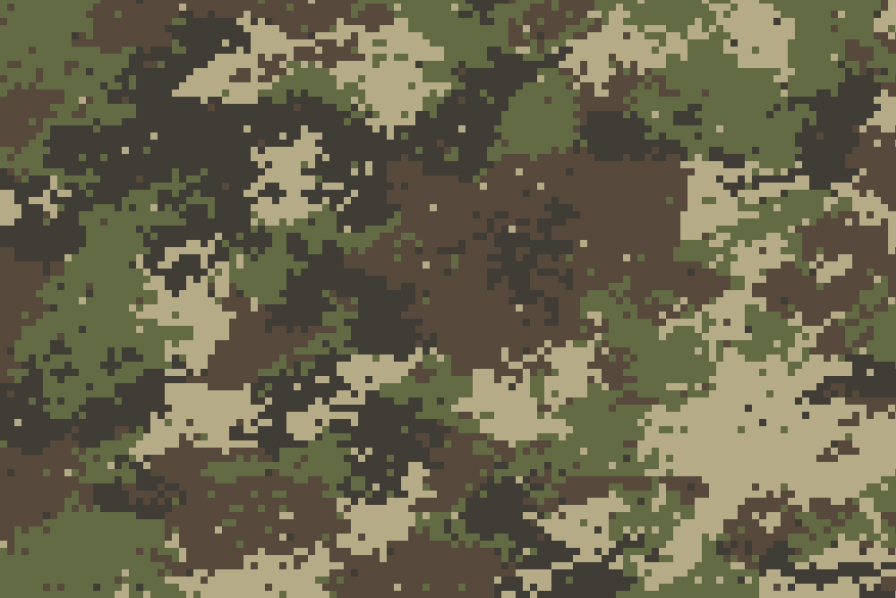
Reproduce this pattern procedurally as a Shadertoy shader.

```glsl
// Digital woodland camouflage in four flat colours on a grid of square grains.
// Each grain takes the colour of the nearest scattered patch seed, looked up at
// a noise-warped position for ragged borders; a few grains become stray specks.

const vec3 GREEN = vec3(0.388, 0.420, 0.267);
const vec3 BROWN = vec3(0.341, 0.286, 0.235);
const vec3 DARK  = vec3(0.247, 0.239, 0.208);
const vec3 TAN   = vec3(0.710, 0.671, 0.529);

const float GRAINS_PER_HEIGHT = 83.5;
const vec2  PATCH_SIZE  = vec2(0.14, 0.094);  // in canvas heights
const float PATCH_SLOPE = 0.15;
const float SPECK_SHARE = 0.035;
const float GRAIN_JITTER = 0.34;              // in patches

// Integer hash: three values in [0, 1) for a lattice cell and a seed.
vec3 hash3(vec2 cell, int seed) {
    uvec3 v = uvec3(ivec3(ivec2(cell) + 4096, seed));
    v = v * 1664525u + 1013904223u;
    v.x += v.y * v.z; v.y += v.z * v.x; v.z += v.x * v.y;
    v ^= v >> 16u;
    v.x += v.y * v.z; v.y += v.z * v.x; v.z += v.x * v.y;
    return vec3(v >> 8u) / 16777216.0;
}

// Smooth two-channel value noise, centred on zero.
vec2 valueNoise(vec2 p, int seed) {
    vec2 cell = floor(p);
    vec2 t = fract(p);
    t = t * t * (3.0 - 2.0 * t);
    vec2 low  = mix(hash3(cell, seed).xy, hash3(cell + vec2(1, 0), seed).xy, t.x);
    vec2 high = mix(hash3(cell + vec2(0, 1), seed).xy, hash3(cell + 1.0, seed).xy, t.x);
    return mix(low, high, t.y) - 0.5;
}

// Displacement that frays the patch borders at several scales.
vec2 raggedWarp(vec2 p) {
    vec2 warp = vec2(0.0);
    float frequency = 1.4;
    float amplitude = 1.0;
    for (int octave = 0; octave < 3; octave++) {
        warp += amplitude * valueNoise(p * frequency, 10 + octave);
        frequency *= 2.0;
        amplitude *= 0.7;
    }
    return warp;
}

// Rank in [0, 1) of the nearest patch seed; the lattice sequence keeps the
// ranks evenly shared out, the hash keeps them irregular.
float patchRank(vec2 p) {
    vec2 home = floor(p);
    float nearest = 1e3;
    float rank = 0.0;
    for (int y = -1; y <= 1; y++) {
        for (int x = -1; x <= 1; x++) {
            vec2 cell = home + vec2(x, y);
            vec3 rnd = hash3(cell, 3);
            vec2 toSeed = cell + rnd.xy - p;
            float d = dot(toSeed, toSeed);
            if (d < nearest) {
                nearest = d;
                rank = fract(dot(cell, vec2(0.7549, 0.5698)) + 0.6 * rnd.z);
            }
        }
    }
    return rank;
}

// Divides the ranks among the colours by their share of the area.
vec3 paint(float rank) {
    if (rank < 0.19) return TAN;
    if (rank < 0.50) return GREEN;
    if (rank < 0.775) return BROWN;
    return DARK;
}

vec3 grainColour(vec2 grain) {
    vec3 rnd = hash3(grain, 1);
    if (rnd.x < SPECK_SHARE) return paint(rnd.y);

    vec2 p = (grain + 0.5) / GRAINS_PER_HEIGHT;
    p.y -= PATCH_SLOPE * p.x;
    p /= PATCH_SIZE;
    return paint(patchRank(p + raggedWarp(p) + GRAIN_JITTER * (rnd.yz - 0.5)));
}

void mainImage(out vec4 fragColor, in vec2 fragCoord) {
    float pixel = GRAINS_PER_HEIGHT / iResolution.y;
    vec2 p = fragCoord * pixel;

    // Box filter: blend the grains that this pixel overlaps.
    vec2 lower = floor(p - 0.5 * pixel);
    vec2 upper = floor(p + 0.5 * pixel);
    vec2 cover = clamp((p + 0.5 * pixel - upper) / pixel, 0.0, 1.0);

    vec3 bottom = mix(grainColour(lower), grainColour(vec2(upper.x, lower.y)), cover.x);
    vec3 top = mix(grainColour(vec2(lower.x, upper.y)), grainColour(upper), cover.x);
    fragColor = vec4(mix(bottom, top, cover.y), 1.0);
}
```
